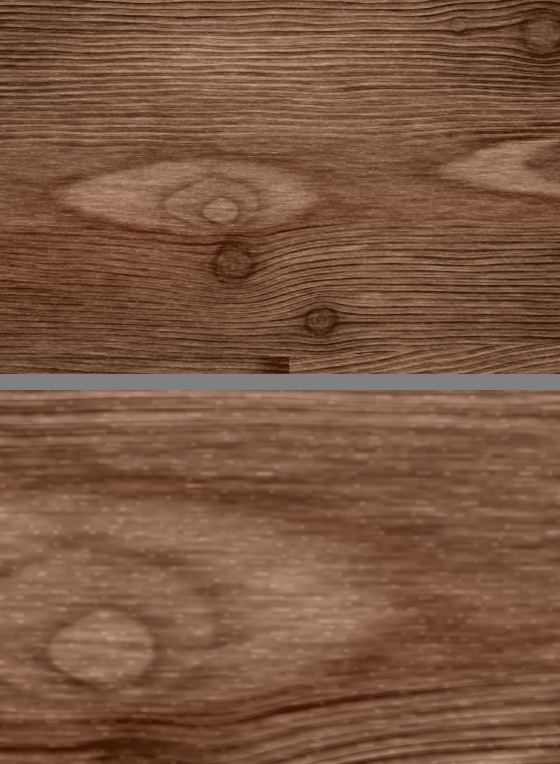
Top: the whole. Bottom: its middle third, enlarged.
Give the GLSL for this texture, as a WebGL 1 fragment shader.

```glsl
precision highp float;
uniform vec2 u_resolution;

const vec3 DARK_WOOD = vec3(0.27, 0.135, 0.07);
const vec3 PALE_WOOD = vec3(0.70, 0.55, 0.455);
const vec3 RED_TINT = vec3(0.04, 0.0, -0.02);

float hash(vec2 p) {
  p = fract(p * vec2(0.1031, 0.1137));
  p += dot(p, p.yx + 33.33);
  return fract((p.x + p.y) * p.x * 17.0);
}

float noise(vec2 p) {
  vec2 i = floor(p), f = fract(p);
  f = f * f * (3.0 - 2.0 * f);
  return mix(mix(hash(i), hash(i + vec2(1, 0)), f.x),
             mix(hash(i + vec2(0, 1)), hash(i + vec2(1, 1)), f.x), f.y);
}

float fbm(vec2 p) {
  float sum = 0.0, gain = 0.5;
  for (int i = 0; i < 4; i++) {
    sum += gain * noise(p);
    p = p * 2.03 + 7.1;
    gain *= 0.5;
  }
  return sum;
}

float bell(vec2 p, vec2 center, vec2 size) {
  vec2 q = (p - center) / size;
  return exp(-dot(q, q));
}

// Leaf-shaped distance, 1 on the edge: pointed left, round right
float leaf(vec2 p, vec2 center, vec2 size) {
  vec2 q = (p - center) / size;
  q.y *= 1.0 + 0.6 * max(-q.x, 0.0);
  return length(q);
}

// Dark rim that starts at the leaf edge and fades outwards
float rim(float d, float falloff) {
  return smoothstep(0.86, 1.08, d) * exp(-falloff * max(d - 1.0, 0.0));
}

// Vertical shift of the grain as it flows softly round a knot
float deflect(vec2 p, vec2 center, float radius) {
  vec2 q = p - center;
  float r2 = radius * radius;
  return q.y * r2 / (dot(q, q) + r2);
}

// Tone change of a knot: soft halo, dark ring, brown heart
float knotTone(vec2 p, vec2 center, float radius) {
  vec2 q = p - center;
  float r = length(q) / radius * (0.75 + 0.5 * fbm(p * 20.0));
  float ring = exp(-pow((r - 0.82) / 0.17, 2.0));
  float heart = 1.0 - smoothstep(0.6, 0.95, r);
  float cracks = smoothstep(0.6, 0.85, noise(q * vec2(60.0, 140.0) + 9.0));
  return -0.32 * exp(-r * r * 0.4) - 0.20 * ring
         + heart * (0.05 + 0.14 * cracks + 0.05 * sin(r * 20.0));
}

// Growth rings: slow darkening, then a sharp late-wood edge
float ringLines(float phase, float x) {
  float f = fract(phase), id = floor(phase);
  float line = smoothstep(0.25, 0.8, f) * (1.0 - smoothstep(0.82, 1.0, f));
  float weight = 0.6 + 0.5 * hash(vec2(id, 3.0));
  return line * weight * (0.55 + 0.8 * noise(vec2(x * 6.0, id * 5.3)));
}

// Short bright dashes, each row shifted at random
float flecks(vec2 p) {
  float row = floor(p.y), across = sin(3.1416 * fract(p.y));
  return across * smoothstep(0.65, 0.95, noise(vec2(p.x + 57.0 * hash(vec2(row, 8.0)), row * 7.0)));
}

void main() {
  vec2 p = gl_FragCoord.xy / u_resolution.y;
  p.x *= 1.5 * u_resolution.y / u_resolution.x;

  vec2 knotA = vec2(0.625, 0.293), knotB = vec2(0.86, 0.143);
  vec2 knotC = vec2(1.455, 0.912), knotD = vec2(1.227, 0.932);

  // Grain height, bent by the knots and dipping below the eye
  float dx = p.x - 0.66;
  float dip = exp(-sqrt(dx * dx + 0.003) / mix(0.35, 0.18, smoothstep(-0.12, 0.12, dx)));
  float grain = p.y + 0.09 * dip * smoothstep(0.04, 0.34, p.y) * (1.0 - smoothstep(0.42, 0.6, p.y));
  grain -= deflect(p, knotA, 0.055) + deflect(p, knotB, 0.045);
  grain -= deflect(p, knotC, 0.062) + 0.7 * deflect(p, knotD, 0.024);
  grain -= 0.035 * smoothstep(0.85, 1.5, p.x) * bell(p, vec2(p.x, 0.66), vec2(1.0, 0.12));

  // Lower right board with sloping grain
  float boardTop = 0.043 + 0.06 * (p.x - 0.775);
  float board = step(0.775, p.x) * step(p.y, boardTop);
  grain = mix(grain, p.y - 0.16 * p.x, board);

  // Tone of the wood under broad light
  float tone = 0.44 + 0.26 * bell(p, vec2(0.65, 0.84), vec2(0.6, 0.22));
  tone += 0.13 * bell(p, vec2(1.1, 0.28), vec2(0.4, 0.2));
  tone -= 0.16 * bell(p, vec2(0.0, 0.2), vec2(0.5, 0.16));
  tone -= 0.18 * bell(p, vec2(1.5, 0.0), vec2(0.3, 0.4)) - 0.12 * board;
  tone -= 0.14 * bell(p, vec2(1.5, 1.0), vec2(0.4, 0.3));
  tone -= 0.10 * bell(p, vec2(0.0, 1.0), vec2(0.25, 0.4));
  tone += 0.36 * (fbm(vec2(p.x * 1.6, grain * 14.0)) - 0.47);

  // Growth rings, faint across the flat-sawn middle and inside knots
  float wave = 2.0 * fbm(vec2(p.x * 1.3, grain * 5.0)) + 0.45 * noise(vec2(p.x * 8.0, grain * 16.0));
  float upper = smoothstep(0.59, 0.66, p.y + 0.02 * sin(p.x * 5.0));
  float lower = (1.0 - smoothstep(0.36, 0.45, p.y)) * mix(0.45, 0.85, smoothstep(0.6, 0.85, p.x));
  float strength = max(max(upper, lower), 0.08);
  strength *= 1.0 - bell(p, knotA, vec2(0.055));
  strength *= 1.0 - bell(p, knotB, vec2(0.042));
  strength *= 1.0 - bell(p, knotC, vec2(0.060));
  tone -= 0.54 * strength * (ringLines(grain * 52.0 + wave, p.x) - 0.22);
  tone -= 0.32 * strength * (ringLines(grain * 105.0 + wave * 2.0, p.x + 4.0) - 0.22);

  // Cathedral eye with nested rings, and the pale tongue at the right
  vec2 bend = vec2(fbm(p * vec2(5.0, 9.0)), fbm(p * vec2(5.0, 9.0) + 19.0)) - 0.47;
  vec2 feather = vec2(0.016 * (noise(vec2(p.x * 6.0, p.y * 110.0)) - 0.5), 0.0);
  vec2 w = p + vec2(0.05, 0.03) * bend + feather;
  vec2 v = p + vec2(0.025, 0.015) * bend + 0.4 * feather;
  float eye = leaf(w, vec2(0.51, 0.475), vec2(0.36, 0.108));
  float inner = leaf(v, vec2(0.565, 0.455), vec2(0.128, 0.070));
  float core = leaf(v, vec2(0.588, 0.437), vec2(0.050, 0.037));
  float tongue = leaf(w + feather, vec2(1.50, 0.55), vec2(0.35, 0.090));
  float tongueHeart = leaf(w, vec2(1.53, 0.56), vec2(0.13, 0.075));
  float pale = 1.0 - smoothstep(0.75, 1.06, min(eye, tongue));
  float rims = rim(eye, 4.5) + rim(tongue, 4.5);
  float innerFill = 1.0 - smoothstep(0.85, 1.0, inner);
  tone += 0.30 * pale - 0.24 * rims;
  tone -= 0.42 * rim(inner, 3.2) * pale + 0.14 * innerFill;
  tone -= 0.32 * rim(core, 2.5) * innerFill;
  tone += 0.08 * (1.0 - smoothstep(0.6, 1.1, core));
  tone -= 0.34 * (1.0 - smoothstep(0.75, 1.1, tongueHeart));

  // Knots
  tone += knotTone(p, knotA, 0.058) + knotTone(p, knotB, 0.046);
  tone += 0.8 * knotTone(p, knotC, 0.064) + 0.4 * knotTone(p, knotD, 0.026);

  // Seam and dark end of the lower left board
  float leftBoard = 1.0 - smoothstep(0.773, 0.777, p.x);
  float below = 1.0 - smoothstep(0.040, 0.044, p.y);
  tone -= leftBoard * 0.25 * (1.0 - smoothstep(0.001, 0.005, abs(p.y - 0.042)));
  tone -= leftBoard * below * 0.35 * smoothstep(0.66, 0.74, p.x);

  // Fine fibres and flecks
  tone += 0.24 * (noise(vec2(p.x * 16.0, grain * 170.0)) - 0.5);
  tone += 0.24 * (noise(vec2(p.x * 34.0, p.y * 270.0 + p.x * 3.0)) - 0.5);
  tone += 0.14 * (noise(vec2(p.x * 130.0, p.y * 250.0)) - 0.5);
  tone += 0.18 * flecks(p * vec2(120.0, 190.0));

  float red = 0.5 * rims + 0.7 * bell(p, vec2(0.15, 0.32), vec2(0.5, 0.14));
  red += 0.5 * bell(p, vec2(1.3, 0.44), vec2(0.4, 0.05));
  vec3 color = mix(DARK_WOOD, PALE_WOOD, clamp(tone, -0.1, 1.12));
  gl_FragColor = vec4(color + RED_TINT * min(red, 1.0), 1.0);
}
```
